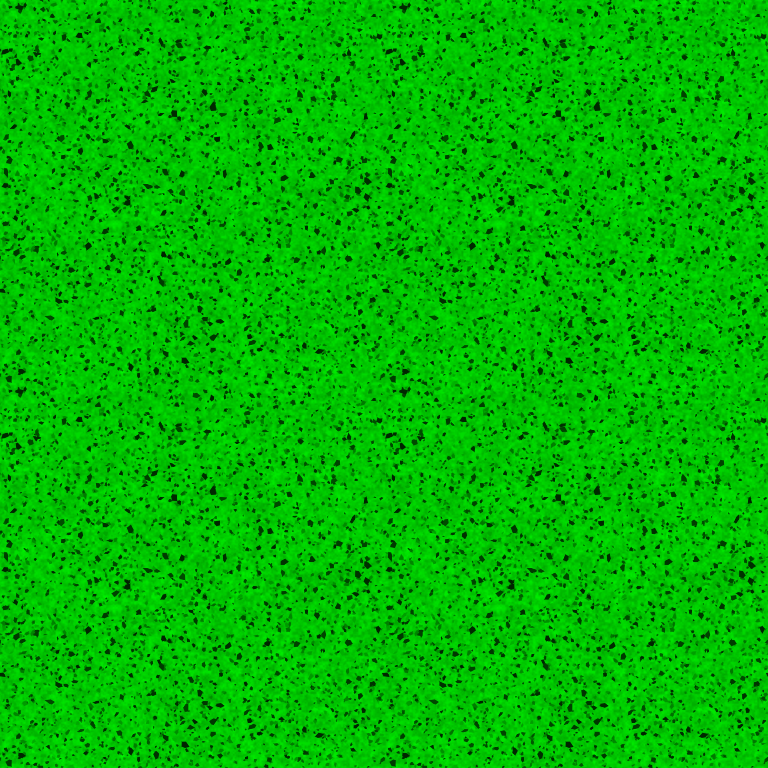
Reproduce this texture procedurally as a WebGL 2 fragment shader.

```glsl
#version 300 es
precision highp float;
// Seamless green granite: fine mottled ground strewn with dark angular grit.

uniform vec2 u_resolution;
out vec4 fragColor;

const float TAU = 6.283185;
const float TILES = 2.0;   // whole repeats across the canvas
const int SIDES = 5;       // sides of one grain

// Integer hash: three random values in 0..1 for a cell and a seed
vec3 hash3(vec2 cell, int seed) {
    uvec3 v = uvec3(ivec3(ivec2(cell), seed));
    v = v * 1664525u + 1013904223u;
    v.x += v.y * v.z;
    v.y += v.z * v.x;
    v.z += v.x * v.y;
    v ^= v >> 16u;
    v.x += v.y * v.z;
    v.y += v.z * v.x;
    v.z += v.x * v.y;
    return vec3(v >> 8u) / 16777216.0;
}

// Value noise, centred on zero, that wraps after a whole number of cells
float wrapNoise(vec2 tile, float cells, int seed) {
    vec2 p = tile * cells;
    vec2 base = floor(p);
    vec2 f = smoothstep(0.0, 1.0, p - base);
    vec2 lo = mod(base, cells);
    vec2 hi = mod(base + 1.0, cells);
    float bottom = mix(hash3(lo, seed).x, hash3(vec2(hi.x, lo.y), seed).x, f.x);
    float top = mix(hash3(vec2(lo.x, hi.y), seed).x, hash3(hi, seed).x, f.x);
    return mix(bottom, top, f.y) - 0.5;
}

// Signed distance to an irregular convex grain
float grainDistance(vec2 d, float radius, vec2 cell, int seed) {
    vec3 form = hash3(cell, seed);
    float turn = form.x * TAU;
    vec2 axis = vec2(cos(turn), sin(turn));
    float stretch = mix(0.75, 1.35, form.y);
    d = vec2(dot(d, axis) * stretch, dot(d, vec2(-axis.y, axis.x)) / stretch);
    float dist = -radius;
    for (int k = 0; k < SIDES; k++) {
        vec3 side = hash3(cell, seed + 1 + k);
        float angle = TAU * (float(k) + 0.7 * side.x) / float(SIDES);
        float reach = radius * mix(0.65, 1.1, side.y);
        dist = max(dist, dot(d, vec2(cos(angle), sin(angle))) - reach);
    }
    return dist;
}

// Lays scattered grains over a shade; sizes in canvas units, tones as min and max
float scatter(float shade, vec2 tile, float cells, float chance, vec2 sizes,
              vec2 tones, float softness, int seed) {
    vec2 p = tile * cells;
    vec2 home = floor(p);
    float scale = cells * TILES;
    float blur = softness * scale;
    for (int y = -1; y <= 1; y++) {
        for (int x = -1; x <= 1; x++) {
            vec2 corner = home + vec2(x, y);
            vec2 cell = mod(corner, cells);
            vec3 place = hash3(cell, seed);
            if (place.z > chance) continue;
            vec3 look = hash3(cell, seed + 1);
            float radius = mix(sizes.x, sizes.y, look.x * look.x) * scale;
            float dist = grainDistance(p - corner - place.xy, radius, cell, seed + 2);
            float cover = 1.0 - smoothstep(-blur, blur, dist);
            shade = mix(shade, mix(tones.x, tones.y, look.y), cover);
        }
    }
    return shade;
}

// Mottled ground from several scales of noise
float ground(vec2 tile) {
    return 0.79
        + 0.06 * wrapNoise(tile, 18.0, 11)
        + 0.10 * wrapNoise(tile, 60.0, 12)
        + 0.15 * wrapNoise(tile, 128.0, 13)
        + 0.08 * wrapNoise(tile, 230.0, 14);
}

void main() {
    vec2 uv = gl_FragCoord.xy / u_resolution;
    vec2 tile = fract(uv * TILES);
    float edge = 0.6 / min(u_resolution.x, u_resolution.y);

    float green = ground(tile);
    // Pale flecks, faint grains, small grit, large grit
    green = scatter(green, tile, 30.0, 0.25, vec2(0.0015, 0.0035), vec2(0.84, 0.93), edge * 2.0, 100);
    green = scatter(green, tile, 56.0, 0.50, vec2(0.0014, 0.0032), vec2(0.44, 0.70), edge * 1.3, 200);
    green = scatter(green, tile, 64.0, 0.40, vec2(0.0011, 0.0025), vec2(0.16, 0.50), edge, 300);
    green = scatter(green, tile, 36.0, 0.36, vec2(0.0021, 0.0043), vec2(0.13, 0.30), edge, 400);

    fragColor = vec4(0.0, green, 0.0, 1.0);
}
```
